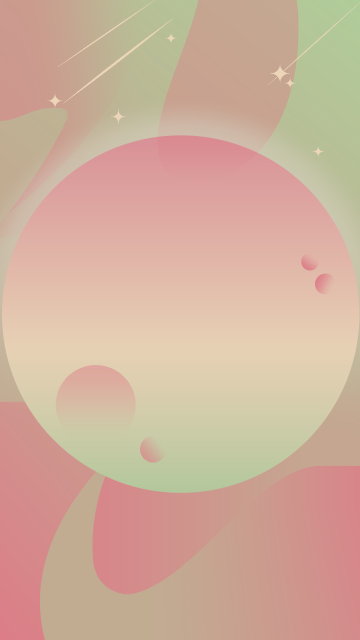
This background is drawn by a Shadertoy shader. Its source:

```glsl
// Draws a pastel planet with a soft halo, flowing rose shapes, stars and comet streaks.

// Units: the width of a 9:16 canvas is 1, y runs down from the top edge.
const float ASPECT = 9.0 / 16.0;

const vec3 SAGE  = vec3(0.69, 0.80, 0.60);
const vec3 TAN   = vec3(0.757, 0.675, 0.573);
const vec3 ROSE  = vec3(0.863, 0.49, 0.53);
const vec3 CREAM = vec3(0.93, 0.835, 0.725);
const vec3 HALO  = vec3(0.83, 0.81, 0.74);

const vec3 PLANET_TOP  = vec3(0.85, 0.565, 0.59);
const vec3 PLANET_MID  = vec3(0.902, 0.816, 0.706);
const vec3 PLANET_BASE = vec3(0.70, 0.78, 0.61);
const vec2 PLANET_CENTER = vec2(0.502, 0.8725);
const float PLANET_RADIUS = 0.4965;
const float PLANET_BELT = 0.965;
const float HALO_WIDTH = 0.11;

// Stars: position and radius.
const vec3 STARS[6] = vec3[6](
    vec3(0.153, 0.280, 0.021), vec3(0.475, 0.106, 0.015),
    vec3(0.329, 0.324, 0.019), vec3(0.778, 0.204, 0.027),
    vec3(0.806, 0.231, 0.015), vec3(0.884, 0.421, 0.015));

float pixelSize;

// Coverage of a shape from its signed distance (negative inside).
float fill(float d) { return clamp(0.5 - d / pixelSize, 0.0, 1.0); }

float smoothMax(float a, float b, float k) {
    float h = max(k - abs(a - b), 0.0) / k;
    return max(a, b) + 0.25 * h * h * k;
}

// Four-pointed star bounded by circular arcs.
float starDistance(vec2 p, float r) {
    vec2 q = abs(p);
    return max(r - length(q - r), max(q.x, q.y) - r);
}

// Streak that tapers to both ends.
float streak(vec2 p, vec2 a, vec2 b, float halfWidth) {
    vec2 ab = b - a;
    float h = clamp(dot(p - a, ab) / dot(ab, ab), 0.0, 1.0);
    return fill(length(p - a - ab * h) - halfWidth * 4.0 * h * (1.0 - h));
}

// Disc whose opacity rises along a direction.
float crater(vec2 p, vec2 center, float r, vec2 dir) {
    vec2 q = p - center;
    return fill(length(q) - r) * smoothstep(-0.9, 1.1, dot(q, dir) / r);
}

// Drop hanging from the top edge.
float dropShape(vec2 p) {
    float t = max(p.y, 0.0) / 0.509;
    float center = 0.6875 - 0.144 * pow(t, 1.5);
    float halfWidth = (0.1366 + 0.18 * p.y) * sqrt(max(1.0 - t * t * t, 0.0));
    return fill(max(abs(p.x - center) - halfWidth, p.y - 0.509));
}

vec3 backdrop(vec2 p, float drop) {
    vec3 col = mix(SAGE, TAN, clamp((0.9 * p.y + 0.7 * (1.0 - p.x)) / 1.1, 0.0, 1.0));

    // Upper left: a wing with a rounded bay, and a faint layer below it.
    float u = 0.597 - p.y;
    float bayTop = 0.336 - 0.036 * smoothstep(0.0, 0.14, p.x);
    float bayRight = 0.0185 + 0.78 * u - 0.56 * u * u;
    float outsideBay = 1.0 - fill(smoothMax(bayTop - p.y, p.x - bayRight, 0.04));
    float wing = fill(p.x - (0.0185 + 1.25 * u - 1.03 * u * u));
    float under = fill(p.y - 0.66 + 0.2 * p.x);
    float fade = 1.0 - smoothstep(0.05, 0.42, p.x);
    col = mix(col, ROSE, outsideBay * fade * mix(0.2 * under, 0.5, wing));

    col = mix(col, ROSE, 0.42 * drop);

    // Lower left: a bank with a curved side.
    float side = p.y - 1.671;
    float bank = fill(max(p.x - 0.111 - 1.2 * side * side, 1.116 - p.y));
    col = mix(col, ROSE, bank * clamp(0.55 + 0.7 * (p.y - 1.12) - 0.8 * p.x, 0.0, 1.0));

    // Lower right: a lobe above and a hill below one shared wave.
    float wave = p.y - mix(1.653, 1.294, smoothstep(0.336, 0.891, p.x));
    float bend = p.y - 1.516;
    float lobe = fill(smoothMax(wave, 0.257 + 0.95 * bend * bend - p.x, 0.1));
    float lobeFade = clamp(0.8 - 1.2 * (p.x - 0.28), 0.12, 0.8);
    col = mix(col, ROSE, lobe * lobeFade * smoothstep(1.0, 1.2, p.y));
    float hillFade = pow(clamp((p.x - 0.4) / 0.6, 0.0, 1.0), 1.3);
    return mix(col, ROSE, fill(-wave) * hillFade * (0.85 - 0.4 * max(p.y - 1.4, 0.0)));
}

vec3 planetColor(vec2 p, float drop) {
    float upper = clamp((p.y - 0.376) / (PLANET_BELT - 0.376), 0.0, 1.0);
    float lower = clamp((p.y - PLANET_BELT) / 0.403, 0.0, 1.0);
    vec3 col = mix(PLANET_TOP, PLANET_MID, upper);
    col = mix(col, PLANET_BASE, pow(lower, 1.2));
    col = mix(col, ROSE, 0.35 * drop * (1.0 - smoothstep(0.36, 0.53, p.y)));
    col = mix(col, ROSE, 0.5 * crater(p, vec2(0.266, 1.125), 0.111, vec2(0.0, -1.0)));
    col = mix(col, ROSE, 0.65 * crater(p, vec2(0.426, 1.248), 0.037, vec2(-0.8, 0.6)));
    col = mix(col, ROSE, 0.95 * crater(p, vec2(0.861, 0.727), 0.0243, vec2(-0.6, 0.8)));
    return mix(col, ROSE, 0.95 * crater(p, vec2(0.904, 0.789), 0.029, vec2(-0.9, -0.4)));
}

void mainImage(out vec4 fragColor, in vec2 fragCoord) {
    float scale = iResolution.y * ASPECT;
    pixelSize = 1.0 / scale;
    vec2 p = vec2(fragCoord.x - 0.5 * iResolution.x, iResolution.y - fragCoord.y) / scale;
    p.x += 0.5;

    float drop = dropShape(p);
    vec3 col = backdrop(p, drop);

    // Halo, then planet.
    float rim = length(p - PLANET_CENTER) - PLANET_RADIUS;
    float halo = 1.0 - smoothstep(0.0, HALO_WIDTH, max(rim, 0.0));
    col = mix(col, HALO, 0.6 * halo * (1.0 - smoothstep(0.65, 1.2, p.y)));
    col = mix(col, planetColor(p, drop), fill(rim));

    // Comet streaks and stars.
    float light = streak(p, vec2(0.431, 0.0), vec2(0.162, 0.185), 0.0018);
    light = max(light, streak(p, vec2(0.481, 0.051), vec2(0.176, 0.287), 0.0032));
    light = max(light, streak(p, vec2(1.0, 0.007), vec2(0.745, 0.236), 0.0014));
    for (int i = 0; i < 6; i++)
        light = max(light, fill(starDistance(p - STARS[i].xy, STARS[i].z)));
    fragColor = vec4(mix(col, CREAM, light), 1.0);
}
```
